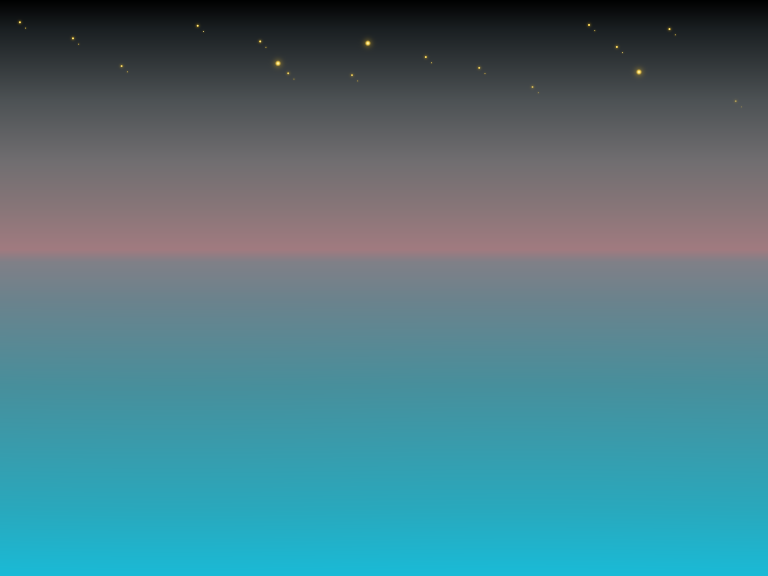
Reproduce this background procedurally as a Shadertoy shader.

```glsl
#define STOP_COUNT 11
#define BRIGHT_STARS 3
#define SMALL_STARS 14
#define BRIGHT_RADIUS 0.0046
#define SMALL_RADIUS 0.0021
#define SKY_FLOOR 0.79
#define SKY_TOP 0.98
#define SWELL 0.003
#define GOLD vec3(0.98, 0.76, 0.12)
#define PALE vec3(1.0, 0.97, 0.68)

// Colour in rgb, height in w, from the sea up to the night sky
const vec4 stops[STOP_COUNT] = vec4[STOP_COUNT](
    vec4(0.10, 0.73, 0.84, 0.0),
    vec4(0.16, 0.66, 0.74, 0.115),
    vec4(0.28, 0.56, 0.61, 0.33),
    vec4(0.42, 0.51, 0.55, 0.48),
    vec4(0.50, 0.50, 0.53, 0.545),
    vec4(0.63, 0.48, 0.50, 0.567),
    vec4(0.53, 0.46, 0.47, 0.64),
    vec4(0.44, 0.43, 0.44, 0.72),
    vec4(0.30, 0.32, 0.33, 0.826),
    vec4(0.10, 0.12, 0.13, 0.95),
    vec4(0.0, 0.0, 0.0, 1.0));

float hash(float n) {
    return fract(sin(n * 91.17 + 4.3) * 4375.85);
}

vec3 gradient(float height) {
    vec3 colour = stops[0].rgb;
    for (int i = 1; i < STOP_COUNT; i++) {
        float blend = (height - stops[i - 1].w) / (stops[i].w - stops[i - 1].w);
        colour = mix(colour, stops[i].rgb, clamp(blend, 0.0, 1.0));
    }
    return colour;
}

// Pale core inside a soft golden halo
vec3 addStar(vec3 colour, vec2 offset, float radius, float strength) {
    float d = length(offset) / radius;
    float halo = 0.3 * exp(-0.35 * d * d);
    float core = exp(-d * d * d);
    colour = mix(colour, GOLD, strength * max(halo, core));
    return mix(colour, PALE, strength * exp(-3.0 * d * d));
}

void mainImage(out vec4 fragColor, in vec2 fragCoord) {
    vec2 uv = fragCoord / iResolution.xy;
    vec2 scale = vec2(iResolution.x / iResolution.y, 1.0);

    // Background with a slight swell below the horizon
    float depth = 1.0 - smoothstep(0.3, 0.54, uv.y);
    vec3 colour = gradient(uv.y + SWELL * depth * sin(uv.x * 7.0));

    // Bright stars along a bent path
    for (int i = 0; i < BRIGHT_STARS; i++) {
        float n = float(i);
        vec2 place = vec2(0.362, 0.890) + n * vec2(0.117, 0.035)
                   + n * (n - 1.0) * vec2(0.118, -0.0425);
        colour = addStar(colour, (uv - place) * scale, BRIGHT_RADIUS, 1.0);
    }

    // Small stars, each with a fainter companion
    for (int i = 0; i < SMALL_STARS; i++) {
        float n = float(i);
        float height = mix(SKY_FLOOR, SKY_TOP, sqrt(hash(n + 31.0)));
        vec2 place = vec2((n + 0.2 + 0.6 * hash(n)) / float(SMALL_STARS), height);
        float strength = smoothstep(SKY_FLOOR - 0.04, 0.93, height);
        vec2 offset = (uv - place) * scale;
        colour = addStar(colour, offset, SMALL_RADIUS, strength);
        colour = addStar(colour, offset + vec2(-0.01, 0.01), 0.6 * SMALL_RADIUS, 0.5 * strength);
    }

    fragColor = vec4(colour, 1.0);
}
```
